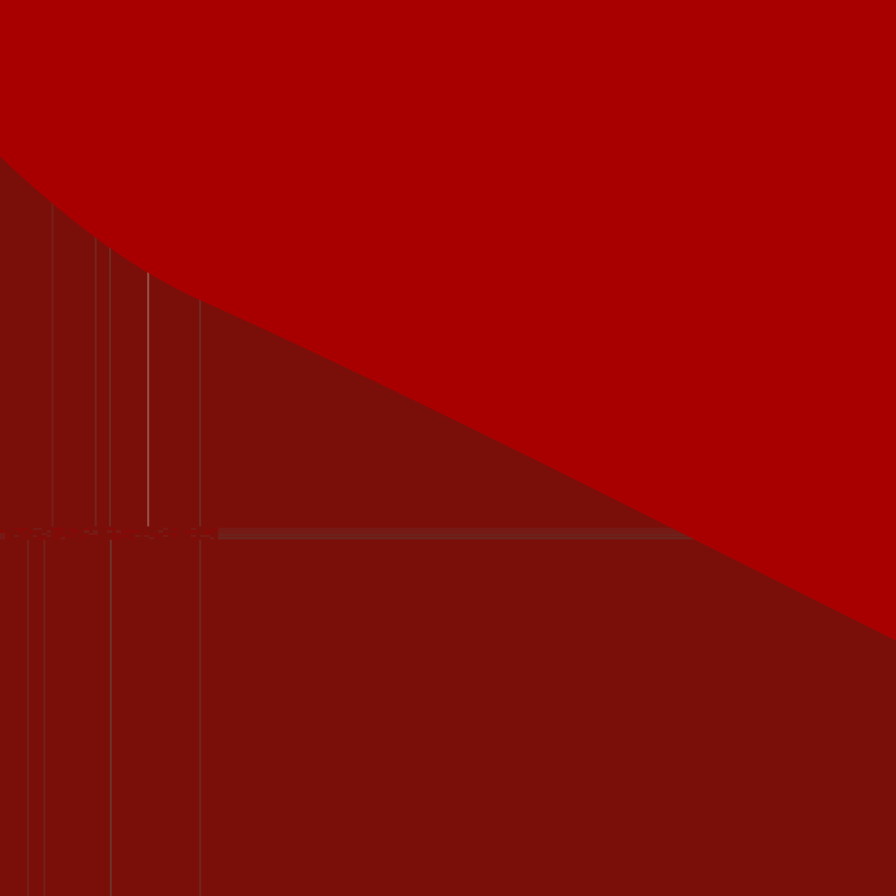
A Shadertoy shader for this background:

```glsl
const vec3 BRIGHT_RED = vec3(0.66, 0.0, 0.0);
const vec3 DARK_RED = vec3(0.48, 0.06, 0.04);
const vec3 BAND_TINT = vec3(0.46, 0.10, 0.08);
const vec3 STRIPE_TINT = vec3(0.40, 0.16, 0.13);
const vec3 LINE_TINT = vec3(0.42, 0.22, 0.18);
const vec3 LIGHT_LINE = vec3(0.60, 0.32, 0.27);
const vec3 SPECK_RED = vec3(0.54, 0.02, 0.02);

const float BAND_TOP = 0.4110;
const float BAND_BOTTOM = 0.3980;
const float BAND_LEFT = 0.2435;

// x position and strength of each vertical line
const vec2 UPPER_LINES[5] = vec2[5](
    vec2(0.0586, 0.35), vec2(0.1068, 0.50), vec2(0.1228, 0.60),
    vec2(0.1654, 1.00), vec2(0.2233, 0.65));
const vec2 LOWER_LINES[4] = vec2[4](
    vec2(0.0312, 0.40), vec2(0.0495, 0.40), vec2(0.1237, 0.85),
    vec2(0.2233, 0.50));

float hash(vec2 p) {
    vec3 q = fract(p.xyx * 0.1031);
    q += dot(q, q.yzx + 33.33);
    return fract((q.x + q.y) * q.z);
}

// Smoothed coverage of the half-space where d is positive
float above(float d, float pixel) {
    return clamp(d / pixel + 0.5, 0.0, 1.0);
}

float span(float v, float low, float high, float pixel) {
    return above(v - low, pixel) * above(high - v, pixel);
}

float stripe(float v, float center, float width, float pixel) {
    return above(0.5 * width - abs(v - center), pixel);
}

// Cubic between two points (x, height) with the given end slopes
float hermite(float x, vec2 a, vec2 b, float slopeA, float slopeB) {
    float w = b.x - a.x;
    float t = (x - a.x) / w;
    float s = 1.0 - t;
    return a.y * s * s * (1.0 + 2.0 * t) + b.y * t * t * (3.0 - 2.0 * t)
         + w * t * s * (slopeA * s - slopeB * t);
}

float hillHeight(float x) {
    vec2 joint = vec2(0.2227, 0.6654);
    return x < joint.x
        ? hermite(x, vec2(0.0, 0.8255), joint, -0.95, -0.45)
        : hermite(x, joint, vec2(1.0, 0.2852), -0.45, -0.497);
}

vec3 drawLine(vec3 color, float x, vec2 line, float mask, float pixel) {
    vec3 tint = mix(LINE_TINT, LIGHT_LINE, step(0.95, line.y));
    return mix(color, tint, stripe(x, line.x, 0.0022, pixel) * line.y * mask);
}

vec3 drawBand(vec3 color, vec2 p, float pixel) {
    float mask = above(p.x - BAND_LEFT, pixel);
    color = mix(color, BAND_TINT, mask * span(p.y, BAND_BOTTOM, BAND_TOP, pixel));
    color = mix(color, STRIPE_TINT, 0.6 * mask * stripe(p.y, 0.4030, 0.0020, pixel));
    return mix(color, STRIPE_TINT, 0.8 * mask * stripe(p.y, 0.3994, 0.0022, pixel));
}

// Broken dashes that continue the band to the left edge
vec3 drawSpecks(vec3 color, vec2 p, float pixel) {
    vec2 cell = floor(p / vec2(0.0052, 0.0026));
    float mask = span(p.y, BAND_BOTTOM, BAND_TOP, pixel) * above(BAND_LEFT - p.x, pixel);
    float noise = hash(cell);
    color = mix(color, SPECK_RED, 0.6 * mask * step(0.74, noise));
    return mix(color, BAND_TINT, mask * step(noise, 0.10));
}

void mainImage(out vec4 fragColor, in vec2 fragCoord) {
    vec2 p = fragCoord / iResolution.xy;
    float pixel = 1.0 / iResolution.y;
    vec3 color = DARK_RED;

    // Vertical lines over and under the band
    float upperMask = above(p.y - 0.4125, pixel);
    float lowerMask = above(0.3975 - p.y, pixel);
    for (int i = 0; i < 5; i++)
        color = drawLine(color, p.x, UPPER_LINES[i], upperMask, pixel);
    for (int i = 0; i < 4; i++)
        color = drawLine(color, p.x, LOWER_LINES[i], lowerMask, pixel);

    // Horizontal band and its dashes
    color = drawBand(color, p, pixel);
    color = drawSpecks(color, p, pixel);

    // Bright field above the curved edge
    float slopeScale = p.x < 0.2227 ? 0.81 : 0.90;
    float field = above((p.y - hillHeight(p.x)) * slopeScale, pixel);
    fragColor = vec4(mix(color, BRIGHT_RED, field), 1.0);
}
```
